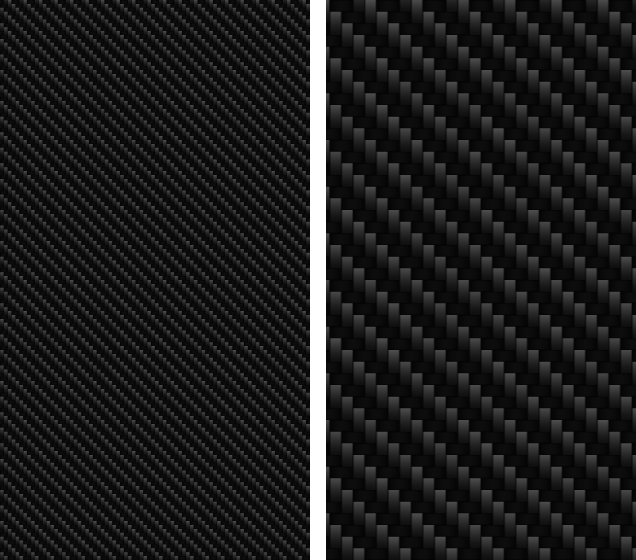
Left: the whole. Right: its middle third, enlarged.
A Shadertoy shader for this texture:

```glsl
// Carbon-fibre twill: grey upright strands pass over two and under two dark
// level strands, each column shifted down one cell to form diagonal ribs.
// Every point is shaded from its place along its strand, then supersampled.

#define REPEATS vec2(20.0, 36.0)  // weave repeats across and down
#define CELLS 4.0                 // strands in one repeat
#define SHIFT 2.0                 // start of the diagonal, in cells
#define WARP_DARK 0.060           // lower end of an upright strand
#define WARP_LIGHT 0.295          // upper end of an upright strand
#define WARP_FALLOFF 1.4          // curve of the fade down the strand
#define WEFT_DARK 0.015
#define WEFT_LIGHT 0.050
#define GAP 0.07                  // dark seam beside a strand, in cells
#define WEAR 0.06                 // brightness variation between strands
#define SAMPLES 4                 // supersampling per axis

float hash(vec2 p) {
    p = fract(p * vec2(0.1031, 0.1137));
    p += dot(p, p.yx + 33.33);
    return fract((p.x + p.y) * p.x * 43.7);
}

// Darkens both sides of a strand; s runs 0..1 across it.
float rounded(float s) {
    float edge = min(s, 1.0 - s);
    return mix(0.45, 1.0, smoothstep(0.0, 2.0 * GAP, edge));
}

// Brightness of the weave; p is in cells, y counted downwards.
float weave(vec2 p) {
    vec2 cell = floor(p);
    vec2 local = fract(p);
    float along = mod(p.y - cell.x + SHIFT, CELLS);

    // Upright strand on top: bright head fading downwards.
    if (along < 2.0) {
        float fade = pow(1.0 - 0.5 * along, WARP_FALLOFF);
        float head = floor(p.y - along + 0.5);
        float wear = 1.0 + WEAR * (2.0 * hash(vec2(cell.x, head)) - 1.0);
        return mix(WARP_DARK, WARP_LIGHT, fade) * rounded(local.x) * wear;
    }

    // Level strand on top: faint sheen at the middle of its float.
    float across = mod(p.x - cell.y + 3.0 - SHIFT, CELLS);
    float sheen = sin(1.5708 * clamp(across, 0.0, 2.0));
    return mix(WEFT_DARK, WEFT_LIGHT, sheen) * rounded(local.y);
}

void mainImage(out vec4 fragColor, in vec2 fragCoord) {
    float sum = 0.0;
    for (int j = 0; j < SAMPLES; j++) {
        for (int i = 0; i < SAMPLES; i++) {
            vec2 offset = (vec2(i, j) + 0.5) / float(SAMPLES) - 0.5;
            vec2 uv = (fragCoord + offset) / iResolution.xy;
            uv.y = 1.0 - uv.y;
            sum += weave(uv * REPEATS * CELLS);
        }
    }
    fragColor = vec4(vec3(sum / float(SAMPLES * SAMPLES)), 1.0);
}
```
